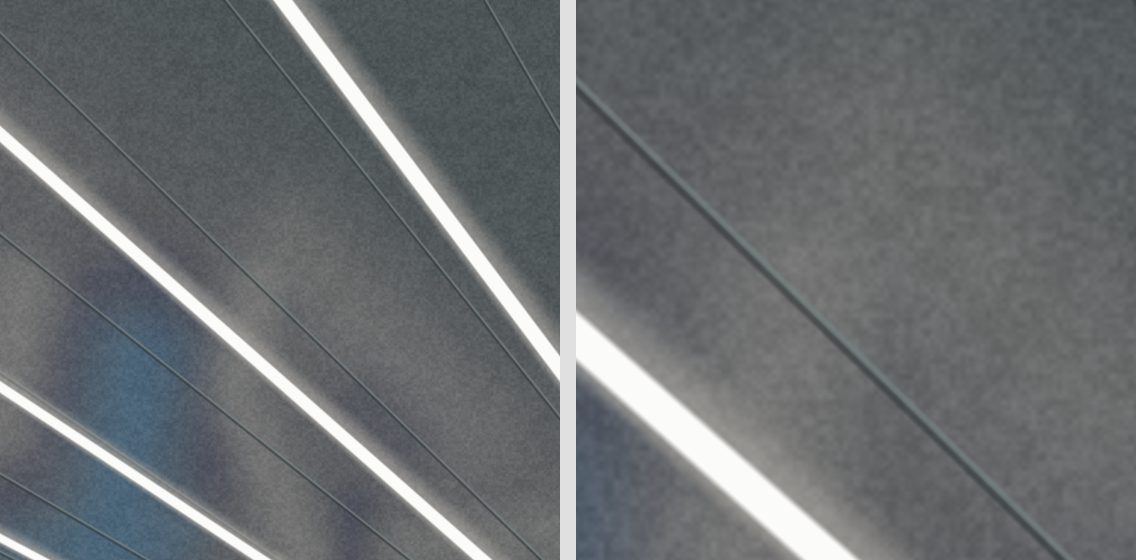
Left: the whole. Right: its middle third, enlarged.
Write a three.js fragment shader that draws this texture.

```glsl
// Brushed ceiling panels in perspective with glowing light strips and thin seams.
// All lines meet at one vanishing point; strips and seams repeat evenly in the
// inverse slope q, over a dark grain with soft blurred reflections.
varying vec2 vUv;

float hash(vec2 p) {
  vec3 h = fract(vec3(p.xyx) * 0.1031);
  h += dot(h, h.yzx + 33.33);
  return fract((h.x + h.y) * h.z);
}

float noise(vec2 p) {
  vec2 i = floor(p), f = fract(p);
  f = f * f * (3.0 - 2.0 * f);
  return mix(mix(hash(i), hash(i + vec2(1.0, 0.0)), f.x),
             mix(hash(i + vec2(0.0, 1.0)), hash(i + vec2(1.0, 1.0)), f.x), f.y);
}

// Soft streak around the segment from a to b
float streak(vec2 p, vec2 a, vec2 b, float width) {
  vec2 ab = b - a;
  float d = length(p - a - ab * clamp(dot(p - a, ab) / dot(ab, ab), 0.0, 1.0)) / width;
  return exp(-d * d);
}

// Panel colour with its blurred reflections
vec3 panelColor(vec2 p) {
  vec3 violet = vec3(0.29, 0.30, 0.35);
  vec3 blue = vec3(0.29, 0.40, 0.48);
  vec3 pale = vec3(0.47, 0.47, 0.465);
  vec3 col = mix(vec3(0.37, 0.375, 0.385), vec3(0.305, 0.335, 0.34),
                 smoothstep(0.6, 1.3, p.x * 0.6 + p.y));

  // Dark and blue reflections
  float dark = max(streak(p, vec2(0.26, 0.50), vec2(0.38, 0.18), 0.09),
                   streak(p, vec2(0.17, 0.47), vec2(0.02, 0.13), 0.08));
  dark = max(dark, streak(p, vec2(0.66, 0.29), vec2(0.74, 0.22), 0.06));
  dark = max(dark, streak(p, vec2(0.63, 0.09), vec2(0.62, 0.02), 0.05));
  col = mix(col, violet, 0.85 * dark);
  col = mix(col, blue, 0.9 * streak(p, vec2(0.25, 0.35), vec2(0.20, 0.02), 0.10));
  col = mix(col, blue, 0.6 * streak(p, vec2(0.04, 0.02), vec2(0.30, 0.03), 0.07));

  // Pale reflections
  float light = max(streak(p, vec2(0.47, 0.50), vec2(0.42, 0.30), 0.065),
                    streak(p, vec2(0.42, 0.30), vec2(0.54, 0.01), 0.060));
  light = max(light, streak(p, vec2(0.04, 0.48), vec2(0.00, 0.24), 0.08));
  light = max(light, 0.65 * streak(p, vec2(0.52, 0.56), vec2(0.83, 0.23), 0.10));
  light = max(light, 0.75 * streak(p, vec2(0.74, 0.02), vec2(1.00, 0.05), 0.07));
  light = max(light, 0.5 * streak(p, vec2(0.00, 0.79), vec2(0.12, 0.68), 0.05));
  return mix(col, pale, 0.85 * light);
}

void main() {
  vec2 p = vUv;

  // Perspective pencil: q is constant along each line
  vec2 toVanish = vec2(2.031 - p.x, p.y + 1.031);
  float q = toVanish.x / toVanish.y;
  float qToDist = toVanish.y / sqrt(1.0 + q * q);

  // Panel surface with fine grain
  vec3 col = panelColor(p);
  float grain = 0.6 * noise(p * 190.0) + 0.4 * noise(p * 330.0 + 17.0) - 0.5;
  col += 0.085 * grain + 0.02 * (noise(p * 45.0) - 0.5);

  // Seams: a lit edge beside a dark groove
  float seamCell = (q - 0.5735) / 0.2283;
  float seam = (seamCell - floor(seamCell + 0.5)) * 0.2283 * qToDist;
  float groove = 1.0 - smoothstep(0.0008, 0.0040, abs(seam - 0.0020));
  float edge = 1.0 - smoothstep(0.0004, 0.0034, abs(seam + 0.0014));
  col = mix(col, vec3(0.20, 0.22, 0.23), 0.6 * groove);
  col = mix(col, vec3(0.47, 0.52, 0.52), 0.65 * edge);

  // Light strips: narrower in each lower row
  float stripCell = (q - 0.7513) / 0.382;
  float row = floor(stripCell + 0.5);
  float strip = (stripCell - row) * 0.382 * qToDist;
  float halfWidth = 0.0137 * pow(0.80, row);
  float outside = abs(strip) - halfWidth;

  // Wide glow on the upper side, a narrow one below
  float reach = halfWidth * (strip < 0.0 ? 3.4 : 1.1);
  float glow = 1.0 - smoothstep(0.0, reach, outside);
  col = mix(col, vec3(0.63, 0.62, 0.60) + 0.05 * grain, 0.75 * glow);
  col = mix(col, vec3(0.985, 0.985, 0.975), 1.0 - smoothstep(-0.0025, 0.0025, outside));

  gl_FragColor = vec4(col, 1.0);
}
```
